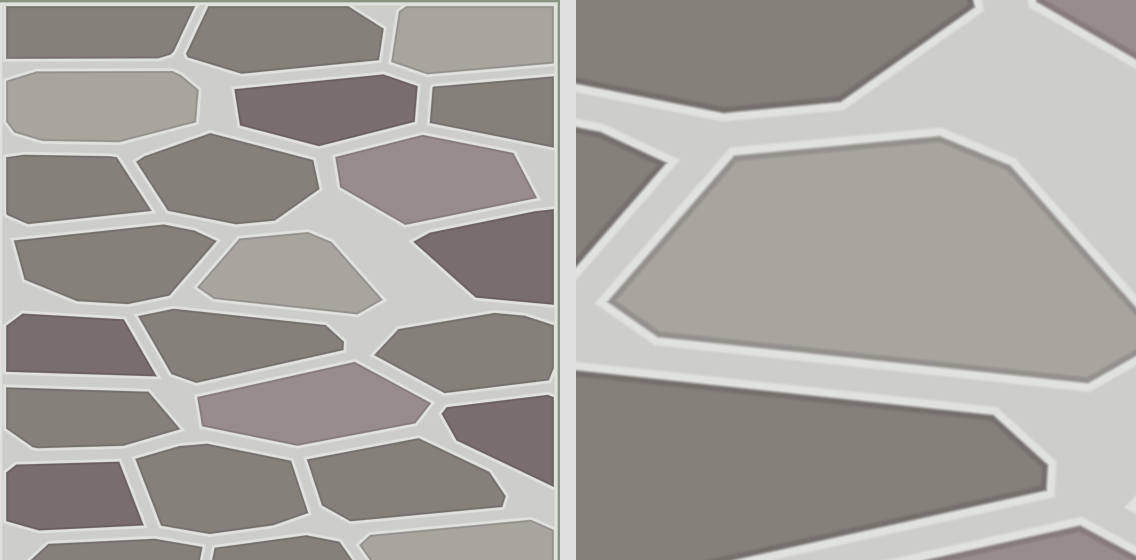
Left, the full canvas; right, a detail of the centre.
This texture is drawn by a Shadertoy shader. Its source:

```glsl
const vec2  GRID        = vec2(3.0, 7.4);      // stones across and down
const vec2  JITTER      = vec2(0.50, 0.46);    // seed scatter inside a grid cell
const float ROW_SHIFT   = 0.13;                // sideways stagger of alternate rows
const float SIZE_SPREAD = 0.15;                // spread of the cell weights
const vec2  STONE_RADII = vec2(0.185, 0.084);  // ellipse that trims the corners
const float TILT        = 0.30;
const int   CUTS        = 7;
const float GAP         = 0.010;               // narrowest half joint
const float GAP_SPREAD  = 0.005;
const float HALO_WIDTH  = 0.0050;
const float RIM_WIDTH   = 0.0035;
const float RIM_SHADE   = 0.88;
const float SOFTNESS    = 0.0014;
const float FRAME_LINE  = 0.0042;
const float FRAME_LIGHT = 0.0095;
const float FRAME_GAP   = 0.011;

const vec3 MORTAR      = vec3(0.805, 0.808, 0.785);
const vec3 HALO        = vec3(0.880, 0.885, 0.865);
const vec3 GREY_STONE  = vec3(0.520, 0.500, 0.478);
const vec3 BROWN_STONE = vec3(0.474, 0.430, 0.422);
const vec3 PALE_STONE  = vec3(0.660, 0.648, 0.625);
const vec3 MAUVE_STONE = vec3(0.596, 0.553, 0.545);
const vec3 FRAME_GREEN = vec3(0.530, 0.580, 0.510);

float hash(vec2 cell, float salt) {
    return fract(sin(dot(cell, vec2(127.1, 311.7)) + salt * 74.7) * 43758.55);
}

// Seed position in xy, weight in z
vec3 seedOf(vec2 cell) {
    vec2 scatter = vec2(hash(cell, 1.0), hash(cell, 2.0)) - 0.5;
    float shift = ROW_SHIFT * (2.0 * mod(cell.y, 2.0) - 1.0);
    return vec3(cell + 0.5 + scatter * JITTER + vec2(shift, 0.0),
                SIZE_SPREAD * hash(cell, 3.0));
}

bool onWall(vec2 cell) {
    return cell.x >= 0.0 && cell.x < GRID.x && cell.y >= 0.0;
}

float power(vec2 q, vec3 seed) {
    vec2 r = q - seed.xy;
    return dot(r, r) - seed.z;
}

// Cell of the weighted cellular diagram that owns the point
vec2 owningCell(vec2 q) {
    vec2 owner = vec2(0.0);
    float best = 1e5;
    for (int j = -2; j <= 2; j++)
    for (int i = -2; i <= 2; i++) {
        vec2 cell = floor(q) + vec2(i, j);
        float d = power(q, seedOf(cell));
        if (onWall(cell) && d < best) { best = d; owner = cell; }
    }
    return owner;
}

// Signed distance to the stone in canvas units, negative inside
float stoneDistance(vec2 wall, vec2 cell) {
    vec2 q = wall * GRID;
    vec3 seed = seedOf(cell);
    float d = -1.0;

    // Straight joints with the neighbours
    for (int j = -2; j <= 2; j++)
    for (int i = -2; i <= 2; i++) {
        vec2 other = cell + vec2(i, j);
        if ((i == 0 && j == 0) || !onWall(other)) continue;
        vec3 next = seedOf(other);
        float edge = power(q, seed) - power(q, next);
        d = max(d, 0.5 * edge / length((next.xy - seed.xy) * GRID));
    }
    d += GAP + GAP_SPREAD * hash(cell, 4.0);

    // Chipped corners: uneven tangents of a tilted ellipse
    float tilt = TILT * (hash(cell, 5.0) - 0.5) * 2.0;
    float c = cos(tilt), s = sin(tilt);
    vec2 p = mat2(c, -s, s, c) * (wall - seed.xy / GRID);
    vec2 radii = STONE_RADII * (0.9 + 0.2 * seed.z / SIZE_SPREAD);
    for (int k = 0; k < CUTS; k++) {
        float salt = 10.0 + float(k);
        float angle = 6.2832 * (float(k) + 0.6 * hash(cell, salt)) / float(CUTS);
        vec2 normal = normalize(vec2(cos(angle), sin(angle)) / radii);
        float reach = length(radii * normal) * mix(0.86, 1.14, hash(cell, salt + 20.0));
        d = max(d, dot(p, normal) - reach);
    }

    // Keep clear of the left, right and top borders
    float border = min(min(wall.x, 1.0 - wall.x), wall.y);
    return max(d, FRAME_GAP - border);
}

vec3 stoneColor(vec2 cell) {
    float pick = fract(dot(cell, vec2(0.7549, 0.5698)) + 0.32);
    if (pick < 0.50) return GREY_STONE;
    if (pick < 0.76) return BROWN_STONE;
    return pick < 0.92 ? PALE_STONE : MAUVE_STONE;
}

void mainImage(out vec4 fragColor, in vec2 fragCoord) {
    vec2 uv = fragCoord / iResolution.xy;
    vec2 wall = vec2(uv.x, 1.0 - uv.y);
    float soft = max(SOFTNESS, 0.7 / iResolution.y);

    vec2 cell = owningCell(wall * GRID);
    float d = stoneDistance(wall, cell);
    vec3 stone = stoneColor(cell);

    // Mortar, pale outline, dark rim, flat face
    vec3 color = mix(HALO, MORTAR, smoothstep(-soft, soft, d - HALO_WIDTH));
    color = mix(stone * RIM_SHADE, color, smoothstep(-soft, soft, d));
    color = mix(stone, color, smoothstep(-soft, soft, d + RIM_WIDTH));

    // Thin border: green line on top and right, pale line inside it
    float frame = min(wall.y, 1.0 - wall.x);
    float pale = min(frame, wall.x + FRAME_LIGHT - FRAME_LINE);
    color = mix(HALO, color, smoothstep(-soft, soft, pale - FRAME_LIGHT));
    color = mix(FRAME_GREEN, color, smoothstep(-soft, soft, frame - FRAME_LINE));

    fragColor = vec4(color, 1.0);
}
```
